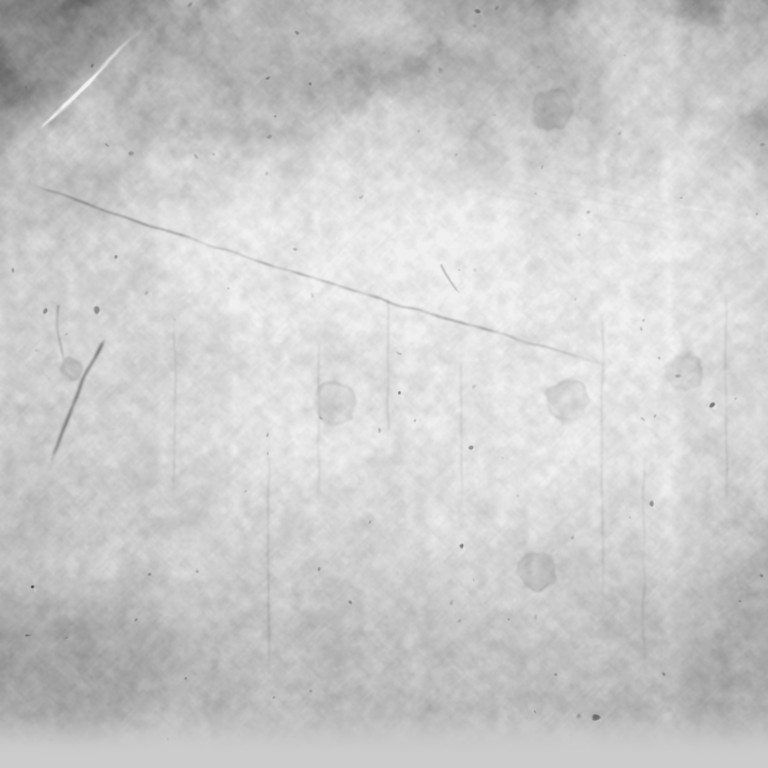
Give the GLSL for this texture, as a WebGL 2 fragment shader.

```glsl
#version 300 es
precision highp float;
// Worn grey plaster: a pale centre shaded towards the edges, with mottling,
// fibrous grain, a folded corner, long scratches, ring stains and dark specks.
// Layers are summed as brightness; specks and stains come from cellular noise.
uniform vec2 u_resolution;
out vec4 fragColor;

float hash(vec2 p) {
    vec3 q = fract(p.xyx * 0.1031);
    q += dot(q, q.yzx + 33.33);
    return fract((q.x + q.y) * q.z);
}

float noise(vec2 p) {
    vec2 i = floor(p), f = fract(p);
    vec2 u = f * f * (3.0 - 2.0 * f);
    float low = mix(hash(i), hash(i + vec2(1, 0)), u.x);
    float high = mix(hash(i + vec2(0, 1)), hash(i + vec2(1, 1)), u.x);
    return mix(low, high, u.y);
}

float fbm(vec2 p, int octaves) {
    float sum = 0.0, amp = 0.5, total = 0.0;
    for (int i = 0; i < octaves; i++) {
        sum += amp * noise(p);
        total += amp;
        p = mat2(1.6, 1.2, -1.2, 1.6) * p + 17.3;
        amp *= 0.55;
    }
    return sum / total;
}

float bell(float x, float width) { return exp(-x * x / (width * width)); }

// Signed distance to the nearest of the sparse cellular spots
float spotDistance(vec2 p, float scale, float density, float radius) {
    vec2 cell = floor(p * scale);
    float nearest = 1.0;
    for (int y = -1; y <= 1; y++)
    for (int x = -1; x <= 1; x++) {
        vec2 c = cell + vec2(x, y) + 50.0;
        if (hash(c + scale) > density) continue;
        vec2 jitter = 0.15 + 0.7 * vec2(hash(c + 7.7), hash(c + 31.1));
        float r = radius * (0.5 + 0.8 * hash(c + 63.9));
        nearest = min(nearest, length(p - (c - 50.0 + jitter) / scale) - r);
    }
    return nearest;
}

float fill(float d, float soft) { return 1.0 - smoothstep(-soft, soft, d); }

// Bowed, uneven stroke from a to b that thins out at its ends
float scratch(vec2 p, vec2 a, vec2 b, float bow, float width) {
    float len = length(b - a);
    vec2 dir = (b - a) / len, q = p - a;
    float along = dot(q, dir), t = along / len;
    float wobble = 0.004 * (noise(vec2(along * 35.0, len * 91.0)) - 0.5);
    float off = dot(q, vec2(-dir.y, dir.x)) + 4.0 * bow * t * (1.0 - t) + wobble;
    float ends = smoothstep(0.0, 0.06, t) * (1.0 - smoothstep(0.75, 1.0, t));
    float wear = 0.35 + 0.65 * noise(vec2(along * 60.0, len * 37.0));
    return ends * wear * bell(off, width);
}

// Broad light and shade, with a darker folded corner
float shading(vec2 p, float top) {
    float tone = 0.895 - 0.17 * top;
    tone -= 0.17 * (1.0 - smoothstep(0.12, 0.46, p.y));
    tone -= 0.09 * smoothstep(0.2, 0.6, abs(p.x - 0.53));
    tone -= 0.09 * smoothstep(0.94, 1.01, p.y) * noise(p * vec2(14.0, 5.0));
    tone -= 0.11 * smoothstep(-0.02, 0.05, p.y - p.x - 0.777);
    return tone + 0.025 * bell(p.x - 0.873, 0.013);
}

float mottling(vec2 p, float top) {
    vec2 warp = vec2(noise(p * 6.0), noise(p * 6.0 + 40.0));
    float cloud = fbm(p * 5.0 + warp, 6);
    float patches = smoothstep(0.5, 0.75, fbm(p * 11.0 + 80.0, 5));
    return 0.16 * (1.0 + top) * (cloud - 0.5) - (0.03 + 0.11 * top) * patches;
}

float grain(vec2 p) {
    vec2 diagonal = vec2(p.x + p.y, p.y - p.x);
    float fibre = noise(diagonal * vec2(35.0, 190.0)) + noise(diagonal * vec2(170.0, 45.0));
    float streak = noise(vec2(p.x * 85.0, p.y * 2.5));
    return 0.11 * (fbm(p * 75.0, 3) - 0.5) + 0.022 * (fibre - 1.0) + 0.018 * (streak - 0.5);
}

float scratches(vec2 p) {
    float mark = -0.19 * scratch(p, vec2(0.03, 0.765), vec2(0.83, 0.515), 0.009, 0.0022);
    mark -= 0.34 * scratch(p, vec2(0.138, 0.56), vec2(0.064, 0.385), 0.006, 0.0028);
    mark -= 0.16 * scratch(p, vec2(0.076, 0.605), vec2(0.086, 0.525), 0.004, 0.0022);
    mark -= 0.18 * scratch(p, vec2(0.573, 0.657), vec2(0.6, 0.615), 0.002, 0.0018);
    for (int i = 0; i < 8; i++) {
        float k = float(i), h = hash(vec2(k, 5.0)), g = hash(vec2(k, 19.0));
        vec2 drop = vec2(0.2 + 0.1 * (k + h), 0.4 + 0.35 * g);
        mark -= 0.06 * scratch(p, drop, drop - vec2(0.0, 0.2 + 0.25 * h), 0.0, 0.0022);
        vec2 scrape = vec2(0.62 + 0.12 * h, 0.72 + 0.08 * g);
        mark += 0.06 * (h - 0.4) * scratch(p, scrape, scrape + vec2(0.3, -0.06), 0.0, 0.002);
        vec2 fold = vec2(0.05 + 0.03 * h, 0.83 + 0.03 * h + 0.006 * (g - 0.5));
        mark += 0.07 * scratch(p, fold, fold + 0.06 + 0.1 * g, 0.001, 0.002);
    }
    return mark;
}

float blemishes(vec2 p) {
    vec2 ragged = p + 0.006 * (vec2(noise(p * 90.0), noise(p * 90.0 + 30.0)) - 0.5);
    float stain = spotDistance(ragged, 5.0, 0.22, 0.021);
    float dust = spotDistance(ragged, 38.0, 0.06, 0.0019);
    float pit = spotDistance(ragged, 11.0, 0.1, 0.0036);
    float chip = spotDistance(ragged + vec2(-0.004, 0.004), 11.0, 0.1, 0.0025);
    float depth = noise(p * 9.0);
    float mark = -0.06 * fill(stain, 0.004) * (0.5 + noise(p * 70.0));
    mark -= 0.07 * bell(stain, 0.003) * noise(p * 30.0);
    mark += 0.08 * depth * fill(chip, 0.002);
    return mark - 0.22 * depth * fill(dust, 0.0016) - 0.55 * depth * fill(pit, 0.0018);
}

void main() {
    vec2 p = gl_FragCoord.xy / u_resolution;
    float top = smoothstep(0.66, 1.02, p.y);
    float tone = shading(p, top) + mottling(p, top) + grain(p) + scratches(p) + blemishes(p);
    // Smooth pale strip along the lower edge
    tone = mix(tone, 0.8, 1.0 - smoothstep(0.015, 0.085, p.y));
    fragColor = vec4(vec3(clamp(tone, 0.0, 0.94)), 1.0);
}
```
